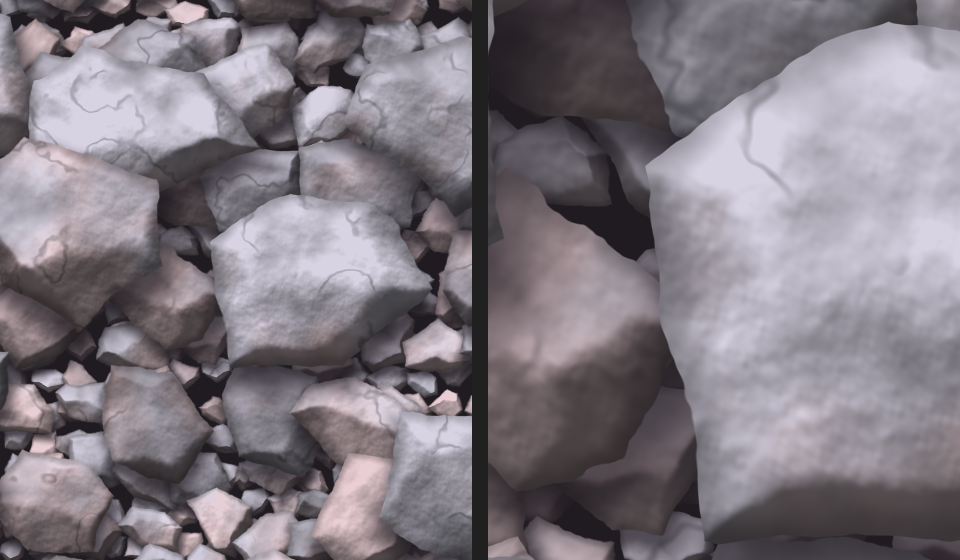
Left: the whole. Right: its middle third, enlarged.
This texture is drawn by a Shadertoy shader. Its source:

```glsl
// A heap of broken, angular stones in pale mauve, grey and brown with dark gaps.
// Four layers of jittered cells are painted from small to large; each stone is a
// convex solid cut by random planes, lit from above, shadowing what lies below.

#define LARGEST_CELL 0.34
#define LAYER_RATIO 0.56
#define ROUGH_EDGE 0.26
#define FACET_SHARPNESS 24.0
#define BUMP 1.5
#define GRAIN 0.55
#define SHADOW_DEPTH 0.72
#define GAP_COLOR vec3(0.125, 0.105, 0.130)
#define WARM_TINT vec3(1.04, 0.92, 0.94)
#define COOL_TINT vec3(0.96, 0.94, 1.01)
#define LIGHT normalize(vec3(-0.28, 0.70, 0.65))

const int LAYERS = 4;
const int SIDES = 6;
const int CAPS = 2;
const float TAU = 6.2831853;

vec2 hash2(vec2 p) {
    vec3 a = fract(p.xyx * vec3(0.1031, 0.1030, 0.0973));
    a += dot(a, a.yzx + 33.33);
    return fract((a.xx + a.yz) * a.zy);
}

float noise(vec2 p) {
    vec2 i = floor(p), f = fract(p);
    f = f * f * (3.0 - 2.0 * f);
    float low = mix(hash2(i).x, hash2(i + vec2(1, 0)).x, f.x);
    float high = mix(hash2(i + vec2(0, 1)).x, hash2(i + vec2(1, 1)).x, f.x);
    return mix(low, high, f.y);
}

float fbm(vec2 p) {
    float sum = 0.0, amp = 0.5;
    for (int i = 0; i < 5; i++) {
        sum += amp * noise(p);
        p = mat2(1.6, 1.2, -1.2, 1.6) * p + 5.3;
        amp *= 0.5;
    }
    return sum / 0.97;
}

mat2 rotation(float a) {
    return mat2(cos(a), sin(a), -sin(a), cos(a));
}

// Cuts a stone: xy = surface slope, z = outline distance, w = shadow distance.
vec4 cutStone(vec2 q, vec2 shadowQ, float seed) {
    vec2 slopeSum = vec2(0.0);
    float weightSum = 0.0, outline = -9.0, shadow = -9.0;
    for (int i = 0; i < SIDES + CAPS; i++) {
        vec2 r = hash2(vec2(seed * 157.0 + 3.0, float(i) * 7.3 + 1.0));
        vec2 slope = (r - 0.5) * 0.85;
        float top = 0.42 + 0.08 * r.x;
        if (i < SIDES) {
            float angle = (float(i) + 0.6 * (r.x - 0.5)) * TAU / float(SIDES);
            vec2 dir = vec2(cos(angle), sin(angle));
            float radius = mix(0.72, 1.0, r.y);
            float steep = mix(0.55, 2.4, fract(r.x * 7.0 + r.y * 5.0));
            outline = max(outline, dot(q, dir) - radius);
            shadow = max(shadow, dot(shadowQ, dir) - radius);
            slope = dir * steep;
            top = radius * steep;
        }
        float weight = exp(min(-FACET_SHARPNESS * (top - dot(slope, q)), 60.0));
        slopeSum += slope * weight;
        weightSum += weight;
    }
    return vec4(slopeSum / max(weightSum, 1e-30), outline, shadow);
}

// Lit and mottled surface of one stone.
vec3 stoneColor(vec2 p, vec2 slope, float outline, float seed) {
    vec2 look = hash2(vec2(seed * 311.0, 9.0));
    vec2 t = p + look * 23.0;
    float mottle = fbm(t * 15.0);
    float relief = mottle - fbm(t * 15.0 + vec2(-0.03, 0.07));
    float patches = fbm(t * 6.0 + 40.0);
    float streaks = noise(rotation(look.x * 3.0) * t * vec2(18.0, 75.0));

    float diffuse = dot(normalize(vec3(slope, 1.0)), LIGHT) + BUMP * relief;
    float value = mix(0.29, 0.84, smoothstep(-0.12, 0.95, diffuse));
    value *= mix(0.82, 1.08, look.y);
    value *= 1.0 + GRAIN * (mottle - 0.5) + 0.10 * (streaks - 0.5);
    float crack = 1.0 - smoothstep(0.0, 0.022, abs(patches - 0.47));
    value *= 1.0 - 0.22 * crack * smoothstep(0.45, 0.6, mottle);
    value *= mix(0.78, 1.0, smoothstep(0.0, 0.16, -outline));

    float warmth = patches + 0.5 * (look.x - 0.5) - 0.25 * (diffuse - 0.5);
    return min(value, 0.88) * mix(COOL_TINT, WARM_TINT, smoothstep(0.3, 0.7, warmth));
}

void mainImage(out vec4 fragColor, in vec2 fragCoord) {
    vec2 p = fragCoord / iResolution.y;
    float pixel = 1.0 / iResolution.y;
    vec3 color = GAP_COLOR;

    for (int k = 0; k < LAYERS; k++) {
        float level = float(LAYERS - 1 - k);
        float cellSize = LARGEST_CELL * pow(LAYER_RATIO, level);
        float density = 1.0 - 0.14 * float(k);
        vec2 g = p / cellSize;
        vec2 warp = ROUGH_EDGE * (vec2(fbm(g * 3.0), fbm(g * 3.0 + 17.0)) - 0.5);

        // Rows run from top to bottom so that lower stones lie in front.
        for (int n = 0; n < 9; n++) {
            vec2 id = floor(g) + vec2(n % 3 - 1, 1 - n / 3);
            if (fract(dot(id, vec2(0.7549, 0.5698)) + 0.92 + 0.3 * level) > density) continue;
            vec2 place = hash2(id + 50.0 + 31.0 * level);
            vec2 shape = hash2(id + 90.0 + 17.0 * level);
            float size = mix(0.46, 0.58, shape.x);
            vec2 stretch = vec2(1.15, 0.88);
            mat2 turn = rotation((shape.y - 0.5) * 1.8);
            vec2 d = (g - id - 0.5 - 0.5 * (place - 0.5)) / size;
            vec2 q = turn * d / stretch + warp;
            if (length(q) > 2.2) continue;

            float seed = fract(place.x + shape.y * 3.7);
            vec2 shadowQ = q + turn * vec2(-0.06, 0.18) / stretch;
            vec4 stone = cutStone(q, shadowQ, seed);
            float light = mix(1.0 - SHADOW_DEPTH, 1.0, smoothstep(-0.15, 0.28, stone.w));
            color = mix(GAP_COLOR, color, light);
            float cover = 1.0 - smoothstep(-pixel, pixel, stone.z * size * cellSize);
            if (cover > 0.0) {
                vec2 slope = (stone.xy / stretch) * turn;
                color = mix(color, stoneColor(p, slope, stone.z, seed), cover);
            }
        }
    }
    fragColor = vec4(color, 1.0);
}
```
